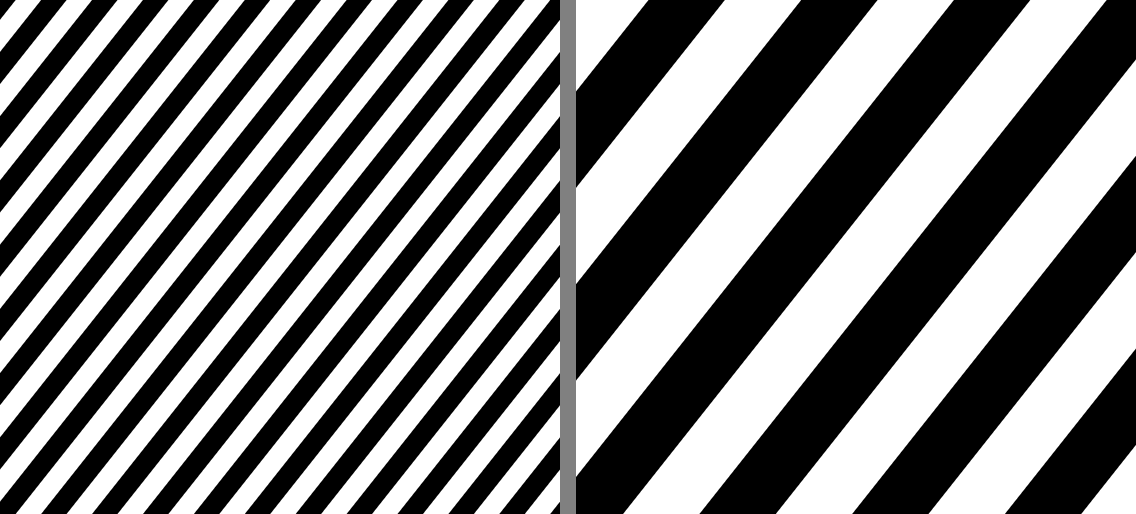
Left: the whole. Right: its middle third, enlarged.
A WebGL 1 fragment shader for this pattern:

```glsl
precision highp float;

uniform vec2 u_resolution;

const vec2 REPEATS = vec2(11.0, 8.0);  // stripes across and down
const float STRIPE_WIDTH = 0.5;        // share of one period
const float STRIPE_CENTER = 0.058;     // phase of the first dark stripe
const vec3 INK = vec3(0.0);
const vec3 PAPER = vec3(1.0);

// Signed distance, in periods, to the nearest stripe edge; negative inside
float stripeDistance(float phase, float center, float width) {
    float offset = fract(phase - center + 0.5) - 0.5;
    return abs(offset) - 0.5 * width;
}

// Coverage of a shape by a pixel of the given size
float coverage(float distance, float pixelSize) {
    return clamp(0.5 - distance / pixelSize, 0.0, 1.0);
}

void main() {
    vec2 uv = gl_FragCoord.xy / u_resolution;

    // Whole repeats on both axes keep opposite edges continuous
    float phase = REPEATS.x * uv.x - REPEATS.y * uv.y;
    float pixelSize = length(REPEATS / u_resolution);

    float edge = stripeDistance(phase, STRIPE_CENTER, STRIPE_WIDTH);
    vec3 color = mix(PAPER, INK, coverage(edge, pixelSize));
    gl_FragColor = vec4(color, 1.0);
}
```
